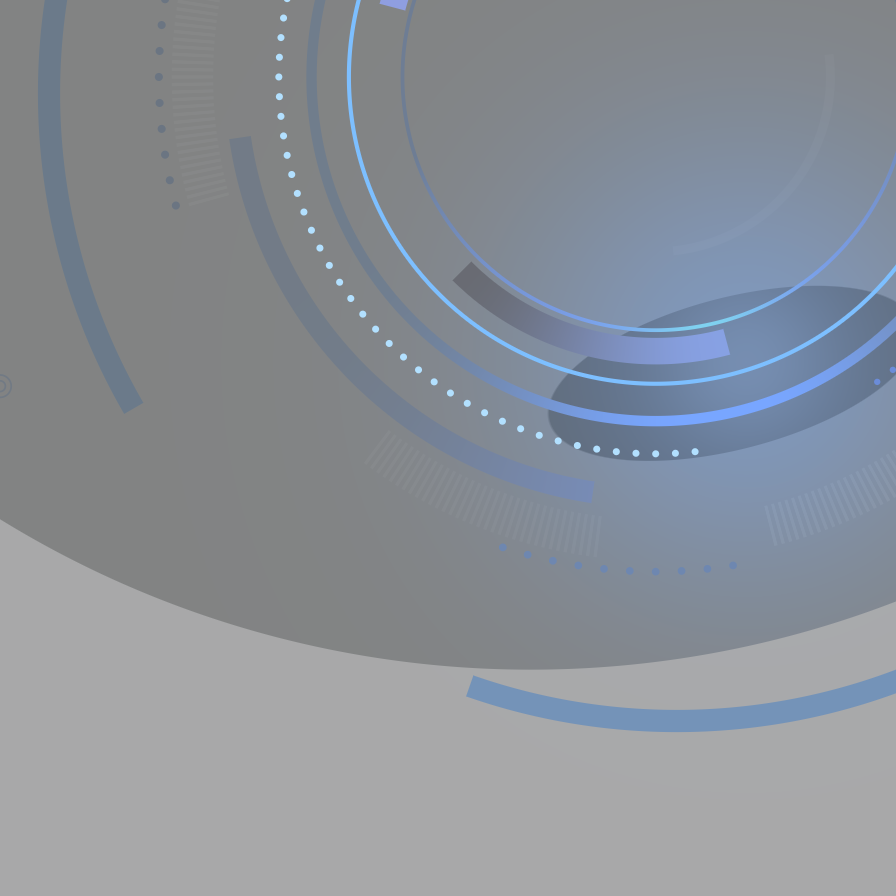
A WebGL 1 fragment shader for this background:

```glsl
precision highp float;
// Abstract dial: concentric arcs, dotted rings and tick marks over a large
// grey disc, lit by a soft blue glow. Everything is a distance function in
// canvas units; arcs are masked by the angle measured from straight down.

uniform vec2 u_resolution;

const float STEP = 6.2831853 / 120.0;   // angular spacing of ring dots

// Coverage of a shape from its signed distance, smoothed over one pixel.
float fill(float d) {
    return clamp(0.5 - d * u_resolution.y, 0.0, 1.0);
}

// Full ring of a given radius and half width.
float ring(float r, float radius, float halfWidth) {
    return fill(abs(r - radius) - halfWidth);
}

// Ring restricted to the angles from lo to hi.
float arc(float r, float a, float radius, float halfWidth, float lo, float hi) {
    float ends = (abs(a - 0.5 * (lo + hi)) - 0.5 * (hi - lo)) * r;
    return fill(max(abs(r - radius) - halfWidth, ends));
}

// Clockwise angle from straight down.
float downAngle(vec2 q) {
    return atan(-q.x, -q.y);
}

// Evenly spaced dots on a circle, kept between the angles lo and hi.
float dots(vec2 q, float radius, float size, float lo, float hi) {
    float cell = floor(downAngle(q) / STEP + 0.5) * STEP;
    vec2 center = -radius * vec2(sin(cell), cos(cell));
    return fill(length(q - center) - size) * step(lo, cell) * step(cell, hi);
}

void main() {
    vec2 p = gl_FragCoord.xy / u_resolution.y;

    // Polar coordinates around the dial and the wider outer arc
    vec2 q = p - vec2(0.7318, 0.9141);
    float r = length(q);
    float a = downAngle(q);
    vec2 o = p - vec2(0.7552, 0.8958);
    float outerR = length(o);
    float outerA = downAngle(o);

    // Glow strength, and how close an angle is to the lit bottom
    vec2 g = p - vec2(0.833, 0.596);
    float glow = exp(-14.0 * dot(g, g));
    float lit = 1.0 - smoothstep(0.1, 1.45, abs(a + 0.2));

    // Pale ground and large grey disc
    vec3 ground = mix(vec3(0.657, 0.66, 0.663), vec3(0.66, 0.70, 0.76), 0.5 * glow);
    vec3 disc = mix(vec3(0.51, 0.515, 0.515), vec3(0.50, 0.62, 0.80), 0.8 * glow);
    vec3 color = mix(ground, disc, fill(length(p - vec2(0.5924, 1.3815)) - 1.1289));

    // Tilted shadow ellipse, fading towards the glow
    vec2 e = p - vec2(0.8177, 0.5833);
    e = mat2(0.9677, -0.2521, 0.2521, 0.9677) * e;
    float ellipse = fill((length(e / vec2(0.2116, 0.0846)) - 1.0) * 0.0846);
    float shade = mix(0.24, 0.08, exp(-90.0 * dot(g, g)));
    color *= 1.0 - shade * ellipse * vec3(1.0, 0.92, 0.85);

    // Faint tick marks and inner highlight arc
    float ticks = smoothstep(-0.2, 0.6, cos(a * 400.0));
    float tickZone = arc(r, a, 0.517, 0.023, 0.12, 0.65)
        + arc(r, a, 0.517, 0.023, 1.3, 1.75)
        + 1.6 * arc(r, a, 0.517, 0.023, -0.75, -0.24);
    color += 0.016 * ticks * tickZone;
    color += 0.012 * arc(r, a, 0.195, 0.005, -1.7, -0.1);

    // Wide outer arcs
    color = mix(color, vec3(0.42, 0.48, 0.54),
        arc(outerR, outerA, 0.7005, 0.0124, 1.045, 2.2));
    color = mix(color, vec3(0.455, 0.575, 0.72),
        arc(outerR, outerA, 0.7005, 0.0124, -1.0, 0.336));

    // Broad translucent arc
    vec3 broad = mix(vec3(0.44, 0.48, 0.53), vec3(0.47, 0.56, 0.76), lit * lit);
    color = mix(color, broad, 0.9 * arc(r, a, 0.4688, 0.0122, 0.15, 1.426));

    // Short bars between the inner circles
    vec3 bar = mix(vec3(0.53, 0.63, 0.89), vec3(0.41, 0.42, 0.45),
        smoothstep(-0.25, 0.78, a));
    color = mix(color, bar, arc(r, a, 0.306, 0.0148, -0.262, 0.785));
    color = mix(color, vec3(0.56, 0.62, 0.88), arc(r, a, 0.304, 0.0148, 1.83, 2.3));

    // Band and two thin circles
    vec3 band = mix(vec3(0.44, 0.49, 0.55), vec3(0.47, 0.65, 1.0), lit * lit);
    color = mix(color, band, ring(r, 0.3841, 0.0058));
    color = mix(color, vec3(0.49, 0.75, 1.0), ring(r, 0.3424, 0.0023));
    vec3 thin = mix(vec3(0.43, 0.49, 0.58), vec3(0.48, 0.63, 0.95), sqrt(lit));
    thin = mix(thin, vec3(0.50, 0.82, 0.94), exp(-12.0 * (a + 0.2) * (a + 0.2)));
    color = mix(color, thin, ring(r, 0.2826, 0.0021));

    // Dotted rings
    color = mix(color, vec3(0.70, 0.88, 1.0), dots(q, 0.4206, 0.0039, -0.12, 1.9));
    color = mix(color, vec3(0.42, 0.55, 0.85), dots(q, 0.4206, 0.0035, -1.2, -0.62));
    color = mix(color, vec3(0.43, 0.53, 0.69), dots(q, 0.5521, 0.0043, -0.17, 0.33));
    color = mix(color, vec3(0.42, 0.46, 0.51), dots(q, 0.5545, 0.0045, 1.29, 1.9));

    // Small double ring at the left edge
    float s = length(p - vec2(0.0, 0.569));
    color = mix(color, vec3(0.43, 0.47, 0.52),
        0.8 * max(ring(s, 0.0125, 0.001), ring(s, 0.006, 0.001)));

    gl_FragColor = vec4(color, 1.0);
}
```
